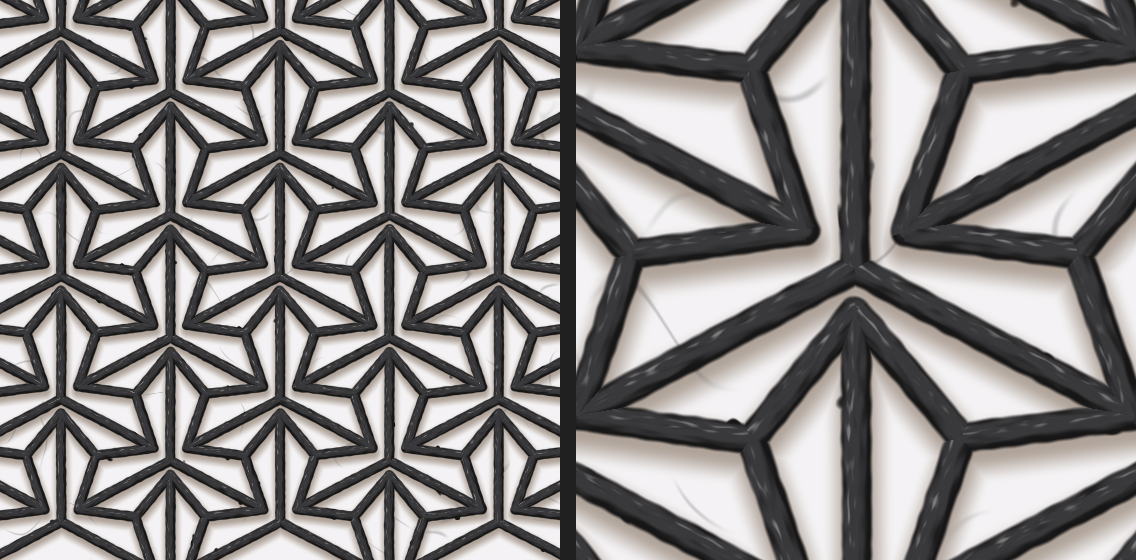
Left, the full canvas; right, a detail of the centre.
Write a three.js fragment shader that draws this pattern.

```glsl
varying vec2 vUv;

// Layout, in canvas widths
const vec2 PITCH = vec2(0.1954, 0.2193);
const vec2 ORIGIN = vec2(0.5, 0.5065);
const vec2 APEX = vec2(0.0, 0.194);
const vec2 TIP = vec2(0.1654, -0.0872);
const vec2 JOINT = vec2(0.0628, 0.1185);
const float PANEL_END = -0.1;
const float HALF_WIDTH = 0.0089;
const float EDGE = 0.0014;

// Wear
const float WARP = 0.0016;
const float ROUGHNESS = 0.0012;
const float BURR = 0.0045;
const float HAIR_OPACITY = 0.24;

// Light and colours
const vec2 LIGHT = vec2(-0.35, 0.94);
const vec2 SHADOW_SHIFT = vec2(-0.001, 0.008);
const float SHADOW_REACH = 0.022;
const vec3 PAPER = vec3(0.955, 0.95, 0.955);
const vec3 SHADOW = vec3(0.64, 0.585, 0.54);
const vec3 INK = vec3(0.09, 0.085, 0.085);
const vec3 PLASTIC = vec3(0.225, 0.225, 0.235);
const vec3 GLINT = vec3(0.48, 0.48, 0.48);

vec2 hashGradient(vec2 cell) {
  vec2 h = vec2(dot(cell, vec2(127.1, 311.7)), dot(cell, vec2(269.5, 183.3)));
  return 2.0 * fract(sin(h) * 43758.55) - 1.0;
}

float gradientNoise(vec2 p) {
  vec2 i = floor(p);
  vec2 f = p - i;
  vec2 u = f * f * f * (f * (f * 6.0 - 15.0) + 10.0);
  vec2 e = vec2(1.0, 0.0);
  float low = mix(dot(hashGradient(i), f), dot(hashGradient(i + e), f - e), u.x);
  float high = mix(dot(hashGradient(i + e.yx), f - e.yx),
                   dot(hashGradient(i + 1.0), f - 1.0), u.x);
  return mix(low, high, u.y);
}

// Keeps the nearest bar as (distance, position along it, offset from its axis)
void addBar(vec2 p, vec2 a, vec2 b, float seed, inout vec4 nearest) {
  vec2 ab = b - a;
  float t = clamp(dot(p - a, ab) / dot(ab, ab), 0.0, 1.0);
  vec2 offset = p - a - ab * t;
  float d = length(offset);
  if (d < nearest.x) nearest = vec4(d, t * length(ab) + seed, offset);
}

// Three arms, with a pair of outline bars at each arm's end
vec4 motif(vec2 p, float seed) {
  vec2 q = vec2(abs(p.x), p.y);
  vec2 sideJoint = vec2(PITCH.x - JOINT.x, JOINT.y - 0.5 * PITCH.y);
  vec2 lowJoint = vec2(JOINT.x, JOINT.y - PITCH.y);
  vec4 nearest = vec4(1.0);
  addBar(q, vec2(0.0), APEX, seed, nearest);
  addBar(q, vec2(0.0), TIP, seed + 0.3, nearest);
  addBar(q, APEX, JOINT, seed + 0.6, nearest);
  addBar(q, sideJoint, TIP, seed + 0.9, nearest);
  addBar(q, lowJoint, TIP, seed + 1.2, nearest);
  if (p.x < 0.0) nearest.yz = vec2(nearest.y + 2.0, -nearest.z);
  return nearest;
}

// Columns alternate by half a row
vec4 lattice(vec2 p) {
  vec2 grid = (p - ORIGIN) / PITCH;
  vec4 nearest = vec4(1.0);
  for (int i = -1; i <= 1; i++) {
    float column = floor(grid.x + 0.5) + float(i);
    float stagger = 0.5 * mod(column, 2.0);
    for (int j = -1; j <= 1; j++) {
      float row = floor(grid.y - stagger + 0.5) + float(j) + stagger;
      vec2 center = ORIGIN + PITCH * vec2(column, row);
      if (center.y < PANEL_END) continue;
      vec4 bars = motif(p - center, 5.3 * column + 3.7 * row);
      if (bars.x < nearest.x) nearest = bars;
    }
  }
  return nearest;
}

vec3 barColor(vec4 bar) {
  float side = clamp(bar.x / HALF_WIDTH, 0.0, 1.0) * sign(dot(bar.zw, LIGHT));
  float grain = gradientNoise(vec2(bar.y * 55.0, side * 2.5));
  float fleck = gradientNoise(vec2(bar.y * 90.0 + 7.3, side * 3.5 + 4.6));
  float lit = 0.75 * (1.0 - side * side) + 0.3 * side + 0.6 * grain;
  float ridge = 1.0 - smoothstep(0.1, 0.45, abs(side - 0.4));
  vec3 color = mix(INK, PLASTIC, smoothstep(0.05, 0.75, lit));
  return mix(color, GLINT, ridge * smoothstep(0.02, 0.5, fleck));
}

void main() {
  vec2 p = vUv + WARP * vec2(gradientNoise(vUv * 7.0), gradientNoise(vUv * 7.0 + 31.4));
  vec4 bar = lattice(p);

  // Backing sheet with soft shadow below the bars
  float shade = 1.0 - smoothstep(0.003, SHADOW_REACH, lattice(p + SHADOW_SHIFT).x);
  vec3 color = mix(PAPER, SHADOW, 0.85 * shade);

  // Loose plastic hairs
  float hair = 1.0 - smoothstep(0.0, 0.022, abs(gradientNoise(vUv * 11.0 + 8.2)));
  float patches = smoothstep(0.08, 0.3, gradientNoise(vUv * 13.0 + 51.7));
  color = mix(color, PLASTIC, HAIR_OPACITY * hair * patches);

  // Bars with rough edges and burrs
  float rough = ROUGHNESS * gradientNoise(vUv * 90.0);
  float burr = BURR * smoothstep(0.34, 0.6, gradientNoise(vUv * 48.0 + 17.0));
  float edge = bar.x - HALF_WIDTH - rough - burr;
  color = mix(color, barColor(bar), 1.0 - smoothstep(-EDGE, EDGE, edge));

  gl_FragColor = vec4(color, 1.0);
}
```
